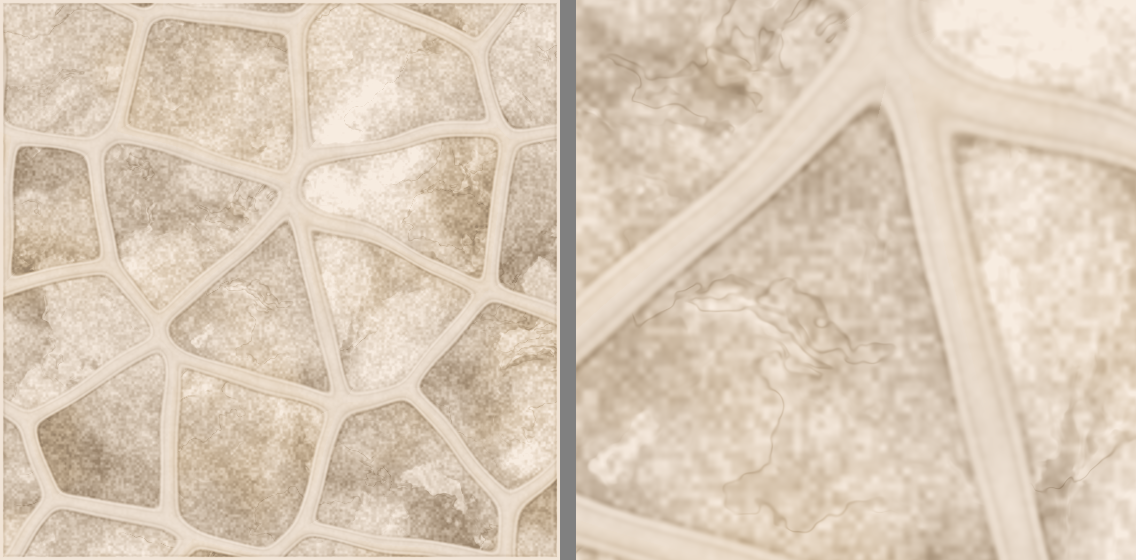
Left: the whole. Right: its middle third, enlarged.
Reproduce this texture procedurally as a Shadertoy shader.

```glsl
#define STONES vec2(3.5, 3.9)
#define SEED vec2(17.0, 43.0)
#define JOINT_HALF 0.0145
#define CORNER_SHARPNESS 42.0
#define BLOTCH_SCALE 5.0
#define BLOTCH_CONTRAST 1.6
#define GRAIN_SCALE 215.0
#define RIM_WIDTH 0.006
#define SHADE_COLOR vec3(0.60, 0.515, 0.42)
#define CREAM_COLOR vec3(0.97, 0.925, 0.88)

float hash1(vec2 p) {
    vec3 q = fract(p.xyx * 0.1031);
    q += dot(q, q.yzx + 33.33);
    return fract((q.x + q.y) * q.z);
}

vec2 hash2(vec2 p) {
    return vec2(hash1(p), hash1(p + 71.7));
}

float noise(vec2 p) {
    vec2 i = floor(p), f = fract(p);
    f = f * f * (3.0 - 2.0 * f);
    return mix(mix(hash1(i), hash1(i + vec2(1, 0)), f.x),
               mix(hash1(i + vec2(0, 1)), hash1(i + 1.0), f.x), f.y);
}

float fbm(vec2 p) {
    float sum = 0.0, amp = 0.5, total = 0.0;
    for (int i = 0; i < 6; i++) {
        sum += amp * noise(p);
        total += amp;
        p = mat2(1.6, 1.2, -1.2, 1.6) * p + 13.7;
        amp *= 0.56;
    }
    return sum / total;
}

vec2 stoneCenter(vec2 cell) {
    return cell + 0.5 + 0.84 * (hash2(cell + SEED) - 0.5);
}

// Rounded distance to the joint axis; also gives the stone and the joint normal
float jointDistance(vec2 uv, out vec2 stone, out vec2 normal) {
    vec2 p = uv * STONES, base = floor(p), nearest = vec2(0);
    float best = 1e3;
    for (int y = -2; y <= 2; y++)
    for (int x = -2; x <= 2; x++) {
        vec2 cell = base + vec2(x, y);
        vec2 r = (stoneCenter(cell) - p) / STONES;
        float d = dot(r, r);
        if (d < best) { best = d; nearest = r; stone = cell; }
    }
    float sum = 0.0, closest = 1e3;
    float k = CORNER_SHARPNESS * STONES.x;
    for (int y = -2; y <= 2; y++)
    for (int x = -2; x <= 2; x++) {
        vec2 cell = stone + vec2(x, y);
        vec2 r = (stoneCenter(cell) - p) / STONES;
        if (x == 0 && y == 0) continue;
        vec2 n = normalize(r - nearest);
        float d = dot(0.5 * (r + nearest), n);
        sum += exp(-k * d);
        if (d < closest) { closest = d; normal = n; }
    }
    return -log(max(sum, 1e-30)) / k;
}

float line(float x, float center, float width) {
    float d = (x - center) / width;
    return exp(-d * d);
}

// Mottled stone face: blotches, pale flakes, cracks and sandy grain
float stoneTone(vec2 uv, vec2 stone) {
    vec2 p = uv * BLOTCH_SCALE + 20.0 * hash2(stone + 5.0);
    vec2 warp = vec2(fbm(p + 3.1), fbm(p + 57.3)) - 0.5;
    float tone = 0.65 + BLOTCH_CONTRAST * (fbm(p + 1.6 * warp) - 0.5);
    tone += 0.1 * (hash1(stone + 9.0) - 0.5);
    float flake = smoothstep(0.57, 0.62, fbm(p * 0.9 + 2.0 * warp + 31.0));
    tone = mix(tone, 0.86 + 0.4 * (fbm(p * 5.0) - 0.5), 0.75 * flake);
    float crack = line(fbm(p * vec2(0.7, 1.1) + warp + 83.0), 0.5, 0.006);
    tone -= 0.2 * crack * smoothstep(0.48, 0.65, noise(p * 1.7 + 9.0));
    float grain = 0.65 * noise(uv * GRAIN_SCALE) + 0.35 * noise(uv * GRAIN_SCALE * 0.53 + 7.0) - 0.5;
    return tone + grain * mix(0.75, 0.3, clamp(tone, 0.0, 1.0));
}

void mainImage(out vec4 fragColor, in vec2 fragCoord) {
    vec2 uv = fragCoord / iResolution.xy;
    float pixel = 1.0 / iResolution.y;

    vec2 wobble = vec2(noise(uv * 9.0), noise(uv * 9.0 + 40.0)) - 0.5;
    vec2 stone, normal;
    float d = jointDistance(uv + 0.018 * wobble, stone, normal);
    float halfWidth = JOINT_HALF * (0.85 + 0.35 * noise(uv * 11.0 + 5.0));
    float side = dot(normal, vec2(-0.6, 0.8));

    // Raised joint with soft ribs and a shaded outline
    float x = d / halfWidth;
    float joint = 0.80 + 0.06 * line(x, 0.0, 0.35) - 0.06 * line(x, 0.55, 0.13);
    joint += 0.05 * line(x, 0.78, 0.15) - 0.04 * side * smoothstep(0.0, 0.6, x);
    joint += 0.10 * (fbm(uv * 30.0) - 0.5) + 0.05 * (noise(uv * GRAIN_SCALE) - 0.5);
    float face = smoothstep(halfWidth - 0.0015 - pixel, halfWidth + 0.0015 + pixel, d);
    float tone = mix(joint, stoneTone(uv, stone), face);
    float outline = line(x, 1.08, 0.16) * (0.7 + 0.3 * noise(uv * 40.0));
    tone -= outline * (0.19 + 0.11 * side);
    tone -= 0.05 * smoothstep(2.4, 1.0, x) * face;

    // Pale tile rim
    vec2 inset = min(uv, 1.0 - uv);
    float rim = min(inset.x, inset.y);
    tone -= 0.13 * line(rim, RIM_WIDTH * 1.3, 0.0025);
    tone = mix(0.93, tone, smoothstep(RIM_WIDTH - 0.002, RIM_WIDTH + 0.001, rim));

    // Cream to brown ramp with warm stains
    tone = clamp(tone, 0.0, 1.0);
    vec3 color = mix(SHADE_COLOR, CREAM_COLOR, tone);
    float warmth = 0.5 + 1.4 * smoothstep(0.45, 0.7, fbm(uv * 4.0 + hash2(stone) * 9.0));
    color -= vec3(0.0, 0.010, 0.030) * warmth * 4.0 * tone * (1.0 - tone);
    fragColor = vec4(color, 1.0);
}
```
